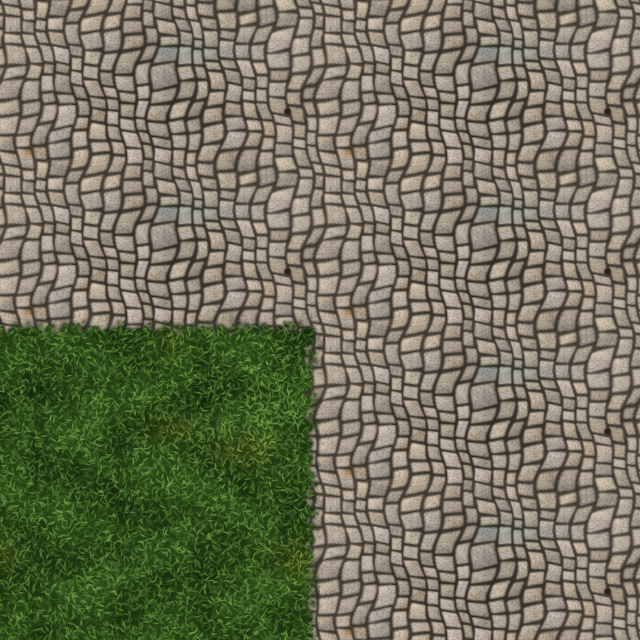
Give the GLSL for this texture, as a WebGL 1 fragment shader.

```glsl
precision highp float;
uniform vec2 u_resolution;

const vec2 TILE = vec2(0.5, 0.25);
const vec2 STONES = vec2(19.0, 10.0);

float hash(vec2 p) {
  return fract(sin(dot(p, vec2(127.1, 311.7))) * 43758.5);
}

mat2 rotation(float a) {
  float c = cos(a), s = sin(a);
  return mat2(c, s, -s, c);
}

// Distance to the nearest scattered point
float cellular(vec2 p) {
  vec2 cell = floor(p);
  float nearest = 2.0;
  for (int y = -1; y <= 1; y++) {
    for (int x = -1; x <= 1; x++) {
      vec2 id = cell + vec2(float(x), float(y));
      vec2 site = id + vec2(hash(id), hash(id + 37.0));
      nearest = min(nearest, length(p - site));
    }
  }
  return nearest;
}

float layeredSines(vec2 p) {
  float sum = 0.0, weight = 0.5;
  for (int i = 0; i < 4; i++) {
    sum += weight * sin(p.x + 1.7 * sin(p.y)) * cos(p.y - 0.8 * sin(p.x));
    p = rotation(1.1) * p * 1.9 + 2.3;
    weight *= 0.55;
  }
  return sum;
}

// Soft round spot, 1 at its centre
float spot(vec2 p, vec2 centre, vec2 radius) {
  vec2 d = (p - centre) / radius;
  return exp(-dot(d, d));
}

// Irregular repeating intervals: index, distance to lower and upper edge
vec3 span(float t, float period, float seed, float jitter) {
  float id = floor(t);
  if (t < id + jitter * hash(vec2(mod(id, period), seed))) id -= 1.0;
  float lower = id + jitter * hash(vec2(mod(id, period), seed));
  float upper = id + 1.0 + jitter * hash(vec2(mod(id + 1.0, period), seed));
  return vec3(mod(id, period), t - lower, upper - t);
}

float roundedBox(vec2 p, vec2 halfSize, float radius) {
  vec2 q = abs(p) - halfSize + radius;
  return length(max(q, 0.0)) + min(max(q.x, q.y), 0.0) - radius;
}

vec3 cobbles(vec2 p, float pixel) {
  vec2 t = mod(p, TILE);
  vec2 phase = 6.28318 * p / TILE;

  // Bent columns, each cut into staggered stones
  vec2 g = p / TILE * STONES;
  g.x += 0.28 * sin(phase.y + 2.0 * phase.x) + 0.13 * sin(3.0 * phase.y - phase.x);
  g.y += 0.25 * sin(phase.x * 2.0 + phase.y);
  vec3 column = span(g.x, STONES.x, 3.0, 0.36);
  float shift = 5.0 * hash(vec2(column.x, 8.0));
  vec3 row = span(g.y + shift, STONES.y, column.x + 20.0, 0.42);
  vec2 id = vec2(column.x, row.x);
  float tone = hash(id + 5.0), hue = hash(id + 61.0);

  vec2 halfSize = 0.5 * vec2(column.y + column.z, row.y + row.z);
  vec2 local = 0.5 * vec2(column.y - column.z, row.y - row.z);
  local = rotation((hash(id + 13.0) - 0.5) * 0.24) * local;
  float edge = roundedBox(local, halfSize - 0.055 - 0.035 * hue, 0.13);
  float soft = 0.05 + pixel * 20.0;

  // Stone face with bevel, grain and mottling
  float grain = 0.45 - cellular(t * 300.0);
  float light = 0.63 + 0.13 * (tone - 0.5) + 0.16 * grain;
  light += 0.07 * layeredSines(t * 130.0) + 0.09 * (local.y - local.x);
  light -= 0.13 * smoothstep(-0.16, 0.02, edge);
  vec3 warm = mix(vec3(1.05, 0.98, 0.92), vec3(1.07, 0.99, 0.87), hue);
  vec3 face = light * warm;

  // Grey band and a few brown stones in each tile
  float grey = spot(t, vec2(0.27, 0.169), vec2(0.13, 0.014)) * step(0.3, tone);
  face = mix(face, light * vec3(0.87, 0.89, 0.84), grey);
  float brown = spot(t, vec2(0.048, 0.013), vec2(0.012, 0.008));
  brown += 0.5 * spot(t, vec2(0.43, 0.055), vec2(0.025, 0.02)) * hue;
  face = mix(face, light * vec3(0.95, 0.77, 0.53), min(brown, 1.0));

  // Deeper joints through the middle of the tile
  float depth = 0.72 + 0.23 * spot(t, vec2(0.24, 0.09), vec2(0.16, 0.12));
  float joint = smoothstep(-soft, soft, edge) * depth;
  vec3 col = mix(face, vec3(0.17, 0.155, 0.125), joint);
  float hole = length(t - vec2(0.449, 0.0755));
  return mix(vec3(0.15, 0.13, 0.11), col, smoothstep(0.003, 0.007, hole));
}

// Crossing tapered blades, laid from dark to light
vec3 grass(vec2 p, float pixel) {
  float patches = layeredSines(p * 23.0 + 1.0);
  float dry = spot(p, vec2(0.378, 0.297), vec2(0.045, 0.025));
  dry += spot(p, vec2(0.27, 0.33), vec2(0.04, 0.02));
  dry += spot(p, vec2(0.456, 0.128), vec2(0.03, 0.03));
  dry += spot(p, vec2(0.0, 0.13), vec2(0.03, 0.03));
  dry += 0.6 * spot(p, vec2(0.26, 0.466), vec2(0.03, 0.025));
  float sun = spot(p, vec2(0.42, 0.37), vec2(0.07, 0.07));
  vec3 col = vec3(0.13, 0.23, 0.07) * (1.0 + 0.5 * patches);
  for (int layer = 0; layer < 4; layer++) {
    float level = float(layer);
    float scale = 78.0 + 9.0 * level;
    vec2 q = rotation(level * 0.7) * p * scale + level * 17.0;
    for (int k = 0; k < 9; k++) {
      float n = float(k);
      vec2 id = floor(q) + vec2(mod(n, 3.0), floor(n / 3.0)) - 1.0;
      vec2 root = id + vec2(hash(id + level), hash(id + 41.0));
      vec2 d = rotation(6.28318 * hash(id + 73.0)) * (q - root);
      d.y += 0.25 * d.x * d.x;
      float width = 0.13 * (1.0 - smoothstep(0.1, 0.65, abs(d.x)));
      float blur = 0.03 + pixel * scale * 0.6;
      float blade = 1.0 - smoothstep(width - blur, width + blur, abs(d.y));
      blade *= 1.0 - smoothstep(0.5, 0.7, abs(d.x));
      float lit = hash(id + 97.0) * (0.5 + 0.17 * level);
      lit = clamp(lit + 0.25 * patches + 0.2 * sun, 0.0, 1.0);
      vec3 tint = mix(vec3(0.13, 0.25, 0.07), vec3(0.46, 0.63, 0.28), lit);
      col = mix(col, tint, blade * 0.8);
    }
  }
  return mix(col, col * vec3(1.4, 1.02, 0.95), min(dry, 1.0) * 0.7);
}

void main() {
  vec2 p = gl_FragCoord.xy / u_resolution;
  float pixel = 1.0 / min(u_resolution.x, u_resolution.y);
  vec3 col = cobbles(p, pixel);

  // Ragged lawn border with a faint shadow
  float border = max(p.x - 0.487, p.y - 0.488);
  border += 0.022 * (cellular(p * 75.0) - 0.45) + 0.004 * layeredSines(p * 90.0);
  col *= 1.0 - 0.25 * (1.0 - smoothstep(0.0, 0.016, border));
  float lawn = 1.0 - smoothstep(-0.007, 0.007, border);
  col = mix(col, grass(p, pixel), lawn);
  gl_FragColor = vec4(clamp(col, 0.0, 1.0), 1.0);
}
```
